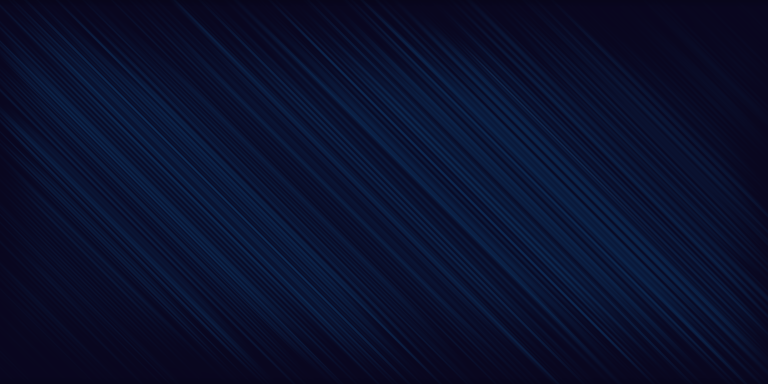
Give the GLSL for this background, as a Shadertoy shader.

```glsl
float hash(vec2 p) {
    vec3 q = fract(vec3(p.xyx) * vec3(0.1031, 0.1030, 0.0973));
    q += dot(q, q.yzx + 33.33);
    return fract((q.x + q.y) * q.z);
}

float bump(float x, float centre, float width) {
    float t = (x - centre) / width;
    return exp(-t * t);
}

// Visibility of one strand, whose ends stop at a random distance from the border
float reach(float id, float layer, float inset) {
    float start = 0.24 * hash(vec2(id, layer + 17.0)) - 0.09;
    return smoothstep(start, start + 0.2, inset);
}

// Separate ribs with dark gaps, uneven in strength and spacing
float ribs(float across, float density, float layer, float inset) {
    float x = across * density + 0.5 * sin(across * 31.0 + layer);
    float id = floor(x);
    float power = 0.4 + 0.6 * hash(vec2(id, layer));
    float profile = pow(0.5 - 0.5 * cos(6.28319 * (x - id)), 1.3);
    return power * profile * reach(id, layer, inset);
}

// Irregular threads, blended between neighbours
float threads(float across, float density, float layer, float inset) {
    float x = across * density;
    float id = floor(x);
    float here = pow(hash(vec2(id, layer)), 3.0) * reach(id, layer, inset);
    float next = pow(hash(vec2(id + 1.0, layer)), 3.0) * reach(id + 1.0, layer, inset);
    return mix(here, next, smoothstep(0.2, 0.8, x - id));
}

void mainImage(out vec4 fragColor, in vec2 fragCoord) {
    vec2 p = fragCoord / iResolution.y;
    float aspect = iResolution.x / iResolution.y;
    float across = (p.x + p.y) * 3.0 / (aspect + 1.0);
    float along = p.x - p.y;

    // Distance to the border, with softer sides than top and bottom
    float inset = min(min(p.y, 1.0 - p.y), 1.6 * min(p.x, aspect - p.x) + 0.06);

    // Broad diagonal bands of light
    float bands = smoothstep(0.1, 0.95, across) * (1.0 - smoothstep(1.95, 2.8, across));
    bands *= 0.86 + 0.14 * bump(across, 1.03, 0.16) + 0.12 * bump(across, 1.87, 0.25);
    bands *= 1.0 - 0.25 * bump(across, 1.31, 0.07);
    float haze = bands * smoothstep(-0.05, 0.36, inset);

    // Coarse ribs lead on the right, fine ones on the left
    float coarse = smoothstep(1.1, 1.6, across);
    float light = mix(0.14, 0.62, coarse) * ribs(across, 51.0, 3.0, inset);
    light += mix(0.62, 0.16, coarse) * ribs(across, 83.0, 11.0, inset);
    light += 0.7 * threads(across, 121.0, 23.0, inset);
    light /= 1.0 + 0.35 * light;

    // Long crisp streak
    float streak = 1.0 - smoothstep(0.0, 0.003 + 1.0 / iResolution.y, abs(across - 2.087));
    streak *= smoothstep(0.25, 0.5, along) * (1.0 - smoothstep(0.9, 1.6, along));

    vec3 color = vec3(0.034, 0.025, 0.12);
    color += vec3(0.001, 0.01, 0.018) * haze;
    color += vec3(0.015, 0.168, 0.24) * light * (0.16 + 0.84 * bands);
    color += vec3(0.025, 0.11, 0.15) * streak;
    color *= 0.88 + 0.12 * smoothstep(0.0, 0.02, inset);
    fragColor = vec4(color, 1.0);
}
```
